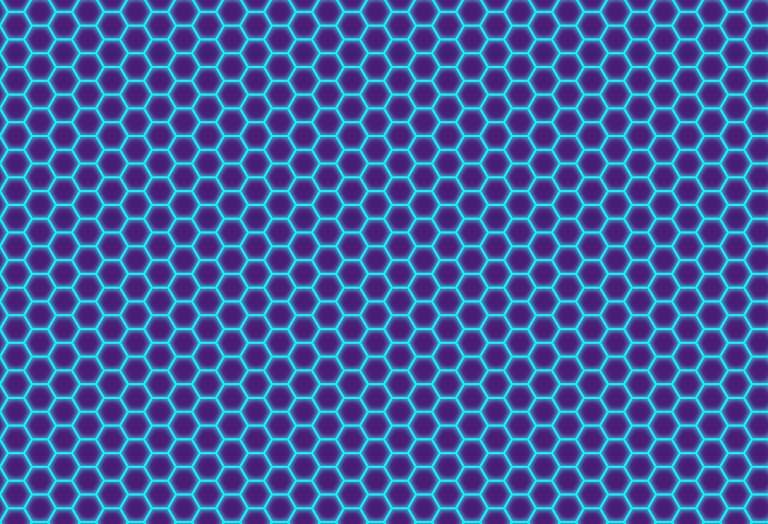
A Shadertoy shader for this pattern:

```glsl
// Glowing cyan honeycomb lines over deep violet, seamless on every side.

const vec2 REPEATS = vec2(16.0, 19.0);      // whole repeats across and down
const vec2 CELL = vec2(3.4641016, 2.0);     // repeat size, in hexagon inradii
const vec2 FIRST_CENTER = vec2(0.333, 0.07); // in repeats

const vec3 VIOLET = vec3(0.285, 0.115, 0.460);
const vec3 HALO = vec3(0.310, 0.500, 0.740);
const vec3 CYAN = vec3(0.010, 0.980, 0.965);

// Offset from the nearest point of a wrapping rectangular lattice
vec2 latticeOffset(vec2 p, vec2 center) {
    return (fract(p - center + 0.5) - 0.5) * CELL;
}

// Offset from the nearest hexagon center: two interleaved lattices
vec2 hexOffset(vec2 p, vec2 center) {
    vec2 a = latticeOffset(p, center);
    vec2 b = latticeOffset(p, center + 0.5);
    return dot(a, a) < dot(b, b) ? a : b;
}

// x: distance to the nearest side, y: soft glow gathered from all sides
vec2 hexLight(vec2 q, float glowRadius) {
    float nearest = 1.0;
    float dark = 1.0;
    for (int i = 0; i < 3; i++) {
        float angle = radians(30.0 + 60.0 * float(i));
        float d = max(1.0 - abs(dot(q, vec2(cos(angle), sin(angle)))), 0.0);
        float r = d / glowRadius;
        nearest = min(nearest, d);
        dark *= 1.0 - exp(-r * r);
    }
    return vec2(nearest, 1.0 - dark);
}

// Antialiased line mask
float lineMask(float d, float halfWidth, float softness) {
    return 1.0 - smoothstep(halfWidth - softness, halfWidth + softness, d);
}

void mainImage(out vec4 fragColor, in vec2 fragCoord) {
    vec2 p = fragCoord / iResolution.xy * REPEATS;
    float pixel = CELL.y * REPEATS.y / iResolution.y;

    vec2 light = hexLight(hexOffset(p, FIRST_CENTER), 0.275);
    float core = lineMask(light.x, 0.078, max(0.045, 0.45 * pixel));

    vec3 color = mix(VIOLET, HALO, light.y);
    color = mix(color, CYAN, core);
    fragColor = vec4(color, 1.0);
}
```
